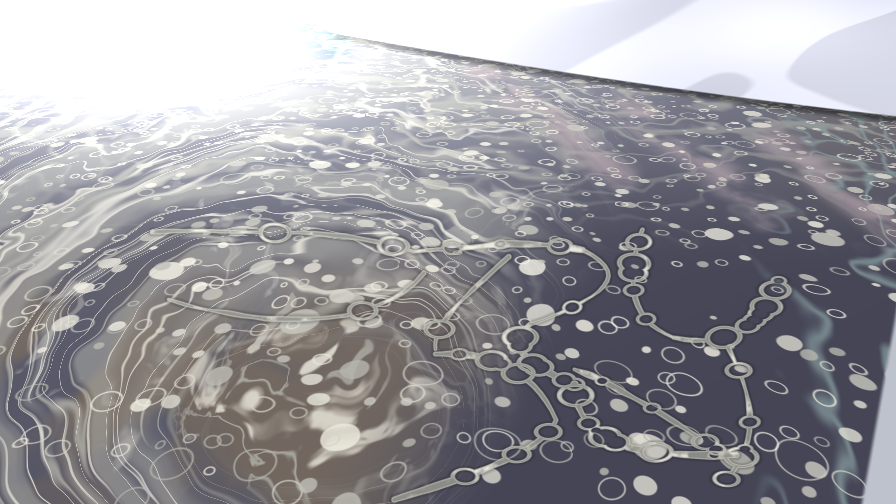
This texture is drawn by a WebGL 2 fragment shader. Its source:

```glsl
#version 300 es
precision highp float;
uniform vec2 u_resolution;
out vec4 outColor;

#define DEEP_WATER vec3(.27, .27, .335)
#define PALE_WATER vec3(.47, .48, .54)
#define SILT vec3(.44, .40, .37)
#define FILM vec3(.70, .70, .67)
#define GLINT vec3(.96, .95, .90)
#define TEAL vec3(.52, .60, .61)
#define PINK vec3(.68, .62, .65)
#define SHEET vec3(.83, .84, .90)
#define BANDS 34.
#define SWIRL .16

float pixel, membrane = 9.;

float hash(vec2 p) {
  return fract(sin(dot(p, vec2(127.1, 311.7))) * 43758.5);
}

float noise(vec2 p) {
  vec2 i = floor(p), f = fract(p), e = vec2(1, 0);
  f = f * f * (3. - 2. * f);
  return mix(mix(hash(i), hash(i + e), f.x),
             mix(hash(i + e.yx), hash(i + 1.), f.x), f.y);
}

float fbm(vec2 p) {
  float sum = 0., amp = .5;
  for (int i = 0; i < 4; i++) {
    sum += amp * noise(p);
    p = mat2(1.6, 1.2, -1.2, 1.6) * p + 7.3;
    amp *= .5;
  }
  return sum;
}

float cover(float d) { return 1. - smoothstep(-pixel, pixel, d); }
float band(float v, float w) { return 1. - smoothstep(0., w, abs(v)); }
float bell(vec2 v) { return exp(-dot(v, v)); }

float segment(vec2 p, vec2 a, vec2 b) {
  p -= a;
  b -= a;
  return length(p - b * clamp(dot(p, b) / dot(b, b), 0., 1.));
}

// Curved film strand, swollen around open bubbles
void strand(vec2 p, float ax, float ay, float bx, float by, float cx, float cy, float width) {
  vec2 a = vec2(ax, ay), b = vec2(bx, by), c = vec2(cx, cy), last = a;
  float body = 9., hole = 9., w = width * (.4 + 1.2 * noise(p * 22.));
  for (int i = 1; i <= 14; i++) {
    float t = float(i) / 14.;
    vec2 at = mix(mix(a, b, t), mix(b, c, t), t);
    body = min(body, segment(p, last, at) - w);
    if (hash(at * 91.) < width * 60.) {
      float r = mix(.010, .028, hash(at * 57.));
      float d = length((p - at) * vec2(.75, 1.25)) - r;
      body = min(body, d);
      hole = min(hole, d + .2 * r);
    }
    last = at;
  }
  membrane = min(membrane, max(body, -hole));
}

// Main strands, joined end to end
void strands(vec2 p) {
  strand(p, 1.16, .50, 1.30, .43, 1.05, .36, .003);
  strand(p, 1.05, .36, .98, .30, 1.14, .24, .005);
  strand(p, 1.14, .24, 1.14, .08, 1.46, .10, .006);
  strand(p, 1.14, .27, 1.27, .22, 1.42, .11, .005);
  strand(p, .86, .31, .85, .37, 1.01, .49, .003);
  strand(p, .30, .54, .70, .54, .82, .50, .003);
  strand(p, .82, .50, 1.00, .53, 1.16, .50, .004);
  strand(p, .86, .30, 1.04, .31, 1.10, .17, .005);
  strand(p, 1.10, .17, 1.06, .09, .78, .01, .005);
  strand(p, 1.28, .54, 1.22, .38, 1.34, .33, .003);
  strand(p, 1.34, .33, 1.50, .30, 1.55, .44, .004);
  strand(p, 1.45, .31, 1.53, .15, 1.44, .05, .004);
  strand(p, .33, .41, .72, .31, .84, .46, .003);
}

vec3 water(vec2 p) {
  float depth = 1.2 - p.y;
  vec2 q = vec2(p.x - .9, 1) / depth;
  vec2 warp = vec2(fbm(q * 2.6), fbm(q * 2.6 + 19.)) - .47;
  float left = 1. - smoothstep(.57, .97, p.x - .5 * p.y);
  float far = smoothstep(.45, .85, p.y);
  float right = smoothstep(1.45, 1.65, p.x);

  // Broad tones
  vec3 col = mix(DEEP_WATER, PALE_WATER, min(far * .8 + left * .3, 1.));
  float silt = left * (1. - smoothstep(.3, .6, p.y)) * smoothstep(.25, .6, fbm(q * 4. + warp * 3.));
  col = mix(col, SILT, max(silt, .4 * right * far));

  // Flow lines bending around the silty lobe
  float s = length((p - vec2(.6, .19)) * vec2(.9, 1.2)) + (warp.x + warp.y) * SWIRL * min(depth * 1.3, 1.);
  float flow = noise(vec2(s * BANDS, q.x * 2.));
  float fine = noise(vec2(s * BANDS * 2.2, q.x * 3.));
  float outer = left * smoothstep(.18, .32, s);
  col = mix(col, FILM, outer * max(.5 * smoothstep(.45, .85, flow), .75 * band(flow - .45, .09)));
  col = mix(col, GLINT, outer * .65 * band(fine - .6, .08));

  // Curdled glints inside the lobe
  float curd = fbm(q * 9. + warp * 9.);
  col = mix(col, FILM, silt * (1. - outer) * .8 * band(curd - .46, .05));
  col = mix(col, GLINT, left * (1. - outer * .6) * .75 * smoothstep(.62, .74, curd));

  // Distant ripples and teal film
  float ripple = noise(q * vec2(4, 11) + warp * 5.);
  col = mix(col, FILM, far * .65 * band(ripple - .5, .13));
  float web = noise(vec2(p.x * 15. + p.y * 4., p.y * 4.) + warp * 4.);
  col = mix(col, TEAL, right * .75 * band(web - .5, .1));

  float patches = smoothstep(.2, .6, fbm(q * 8.));
  for (float n = 0.; n < 3.; n++) {
    // Pink reflected streaks
    vec2 a = vec2(.95 + .29 * n, .86 - .07 * n);
    float d = segment(p + warp * .05, a, a + vec2(.28, -.21));
    col = mix(col, PINK, .75 * band(d, .05) * patches);

    // Scattered bubbles, filled or ringed
    float scale = 7. + 4.5 * n;
    vec2 g = (q + warp * .08) * scale + 5.7 * n, id = floor(g);
    float pick = hash(id + 13.);
    vec2 center = .4 * vec2(hash(id), hash(id + 31.)) + .3;
    float r = mix(.1, .27, hash(id + 47.));
    d = (length((fract(g) - center) * vec2(.8, 1.15)) - r) * depth / scale;
    float shape = cover(pick < .18 ? d : abs(d) - .0015);
    col = mix(col, mix(FILM, GLINT, hash(id + 71.)), shape * .8 * step(pick, .38));
  }

  // Large strands with dark outline and bright rim
  strands(p + warp * .025);
  col *= 1. - .25 * band(membrane, .009);
  vec3 film = mix(FILM * .82, GLINT, smoothstep(.45, .7, fbm(p * 28.)));
  col = mix(col, film, cover(membrane) * .9);
  return mix(col, FILM * 1.15, cover(abs(membrane) - .0012) * .7);
}

// Folded cloth
vec3 sheet(vec2 p) {
  float fold = noise(mat2(3, 1.5, -5, 6) * p);
  float crease = noise(mat2(5, 1, -9, 3) * p + fold);
  return SHEET + .2 * (fold - .45) + .1 * smoothstep(.48, .53, crease);
}

void main() {
  vec2 p = gl_FragCoord.xy / u_resolution.y;
  pixel = 1. / u_resolution.y;
  vec3 col = water(p);

  // Draped sheet above the far bank
  float t = p.x - .66;
  float bank = .935 - .185 * t + .033 * t * t - p.y;
  float above = smoothstep(-.02, .02, t);
  col *= 1. - .5 * above * band(bank - .004, .016);
  col = mix(col, sheet(p), above * cover(bank));

  // Sun glare and teal pool edge
  vec2 sun = p - vec2(.22, 1.03);
  col += .95 * bell(sun / vec2(.55, .23)) + .185 * bell(sun / vec2(.95, .48));
  col -= vec3(.2, .08, .08) * band(segment(p, vec2(.53, 1), vec2(.66, .91)), .05);

  // Pale sheet at the lower right
  col = mix(col, vec3(.74, .76, .8), smoothstep(-.006, .006, p.x - 1.71 - .18 * p.y));
  outColor = vec4(clamp(col, 0., 1.), 1);
}
```
